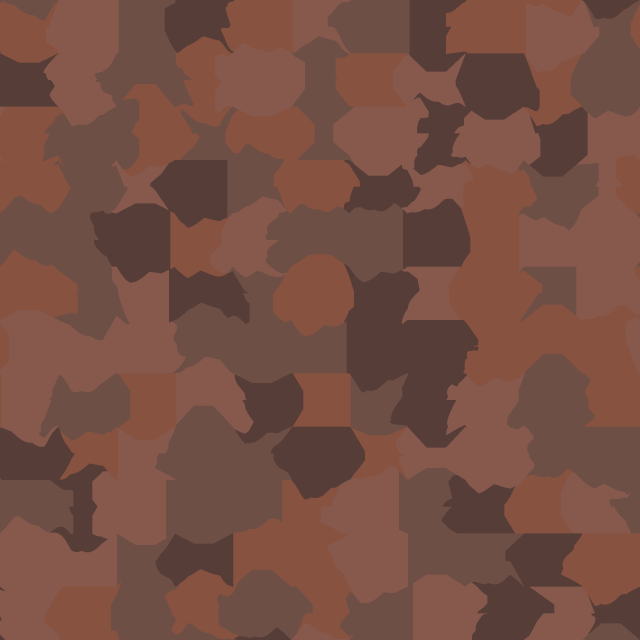
Give the GLSL for this pattern, as a Shadertoy shader.

```glsl
// Blocky camouflage in four earthy browns: a grid of cells whose shared edges
// are bent into straight, chamfered or wavy outlines. Each row walks through
// the palette with its own stride, so that equal neighbours merge into patches.

const float PI = 3.14159;

float hash(vec2 p) {
    vec3 q = fract(vec3(p.xyx) * vec3(0.1031, 0.1030, 0.0973) + 0.37);
    q += dot(q, q.yzx + 33.33);
    return fract((q.x + q.y) * q.z);
}

// Sideways bend of one cell edge; t runs along it, both ends stay fixed.
float edgeBend(float t, vec2 edge, float chamferShare) {
    float kind = hash(edge + 17.0);
    float side = hash(edge + 41.0) < 0.5 ? -1.0 : 1.0;
    float phase = 2.0 * PI * hash(edge + 73.0);
    float tent = 1.0 - abs(2.0 * t - 1.0);

    // Straight edges
    if (kind < 0.2) return 0.0;

    // Chamfers: slanted ends with a flat middle
    if (kind < 0.2 + chamferShare) {
        float depth = mix(0.16, 0.44, hash(edge + 5.0));
        return side * depth * min(tent * 1.5, 1.0);
    }

    // Layered waves with a few hard facets
    float wave = 0.20 * side + 0.13 * sin(5.0 * t + phase);
    wave += 0.05 * abs(sin(9.0 * t + phase));
    return wave * min(tent * 2.2, 1.0);
}

vec3 palette(float v) {
    if (v < 0.31) return vec3(0.43, 0.31, 0.27);
    if (v < 0.58) return vec3(0.53, 0.35, 0.30);
    if (v < 0.80) return vec3(0.53, 0.32, 0.25);
    return vec3(0.34, 0.24, 0.22);
}

vec3 camouflage(vec2 uv) {
    vec2 p = uv * vec2(11.0, 12.0);

    // Row, with its upper and lower edges bent
    vec2 rowEdge = vec2(floor(p.x), floor(p.y + 0.5));
    p.y += edgeBend(fract(p.x), rowEdge + 200.0, 0.2);
    float row = floor(p.y);

    // Column, slightly shifted per row, with its side edges bent
    p.x += 0.3 * (hash(vec2(row, 9.0)) - 0.5);
    vec2 columnEdge = vec2(floor(p.x + 0.5), row);
    p.x += edgeBend(fract(p.y), columnEdge + 400.0, 0.45);
    float column = floor(p.x);

    // An eleven-step cycle keeps the colour shares even in every row
    float stride = 1.0 + floor(10.0 * hash(vec2(row, 57.0)));
    float start = hash(vec2(row, 91.0));
    return palette(fract(column * stride / 11.0 + start));
}

void mainImage(out vec4 fragColor, in vec2 fragCoord) {
    // Average 3 by 3 samples for smooth outlines
    vec3 sum = vec3(0.0);
    for (int y = -1; y <= 1; y++) {
        for (int x = -1; x <= 1; x++) {
            vec2 offset = vec2(x, y) / 3.0;
            sum += camouflage((fragCoord + offset) / iResolution.y);
        }
    }
    fragColor = vec4(sum / 9.0, 1.0);
}
```
